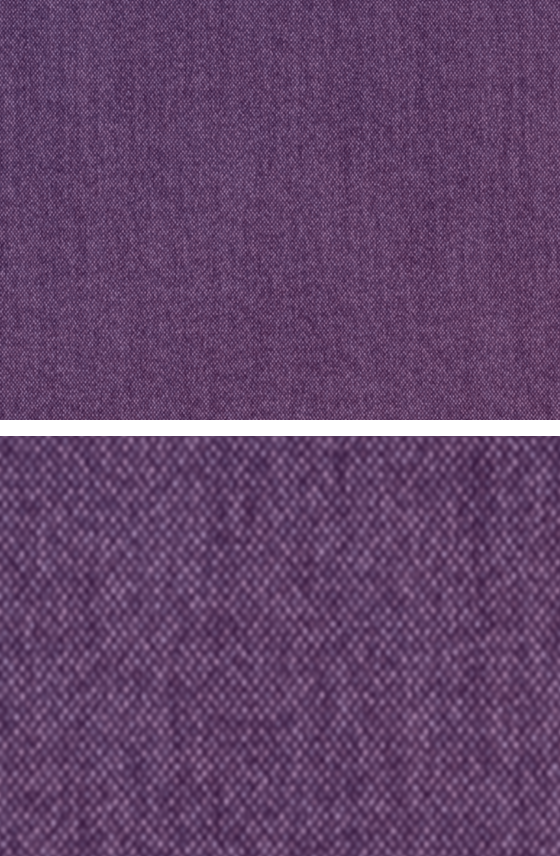
Top, the full canvas; bottom, a detail of the centre.
A Shadertoy shader for this texture:

```glsl
// Plain-woven purple cloth: small pale thread crossings, upright ovals in
// staggered rows, drawn as soft bumps of random brightness over a dark ground,
// with fine fibre noise, faint thread streaks and a slow drift of hue.

#define CLOTH_COLOR   vec3(0.375, 0.253, 0.402)
#define WEAVE_COUNT   vec2(113.0, 178.0)  // columns and rows per canvas height
#define GRAIN_SIZE    vec2(0.22, 0.42)    // bump radius in columns and rows
#define GRAIN_JITTER  0.07
#define GRAIN_SPREAD  0.7                 // brightness range between grains
#define WEAVE_GAIN    0.245
#define FIBRE_GAIN    0.10
#define STREAK_GAIN   0.040
#define HUE_SHIFT     0.032
#define WARP_AMOUNT   0.25                // bending of threads, in columns

const float TAU = 6.2831853;

float hash(vec2 p) {
    return fract(sin(dot(p, vec2(127.1, 311.7))) * 43758.5453);
}

float noise(vec2 p) {
    vec2 cell = floor(p);
    vec2 f = fract(p);
    f = f * f * (3.0 - 2.0 * f);
    float low = mix(hash(cell), hash(cell + vec2(1.0, 0.0)), f.x);
    float high = mix(hash(cell + vec2(0.0, 1.0)), hash(cell + vec2(1.0, 1.0)), f.x);
    return mix(low, high, f.y);
}

// Sum of the nearby grains: x is brightness, y is a random warm/cool tint.
vec2 weave(vec2 p) {
    vec2 sum = vec2(0.0);
    float baseRow = floor(p.y + 0.5);
    for (int j = -2; j <= 2; j++) {
        float row = baseRow + float(j);
        float stagger = 0.5 * mod(row, 2.0);
        float baseColumn = floor(p.x - stagger + 0.5);
        for (int i = -1; i <= 1; i++) {
            vec2 id = vec2(baseColumn + float(i), row);
            vec2 jitter = vec2(hash(id + 17.3), hash(id + 41.9)) - 0.5;
            vec2 center = id + vec2(stagger, 0.0) + 2.0 * GRAIN_JITTER * jitter;
            vec2 d = (p - center) / GRAIN_SIZE;
            float bump = exp(-0.5 * dot(d, d));
            float brightness = 1.0 + GRAIN_SPREAD * (hash(id) - 0.5);
            sum += bump * vec2(brightness, hash(id + 73.7) - 0.5);
        }
    }
    return sum;
}

void mainImage(out vec4 fragColor, in vec2 fragCoord) {
    vec2 uv = fragCoord / iResolution.xy;
    vec2 p = fragCoord / iResolution.y;

    // Slightly bent threads
    vec2 bend = vec2(noise(p * 9.0), noise(p * 9.0 + 31.7)) - 0.5;
    vec2 grain = weave(p * WEAVE_COUNT + 2.0 * WARP_AMOUNT * bend);

    // Brightness, centred on the mean coverage of the grains
    float coverage = TAU * GRAIN_SIZE.x * GRAIN_SIZE.y;
    float tone = WEAVE_GAIN * (grain.x - coverage);
    tone += FIBRE_GAIN * (noise(p * vec2(290.0, 230.0) + 11.0) - 0.5);
    tone += STREAK_GAIN * (noise(p * vec2(70.0, 5.0)) - 0.5);
    tone += 0.5 * STREAK_GAIN * (noise(p * vec2(6.0, 60.0) + 53.0) - 0.5);
    tone += 0.4 * STREAK_GAIN * (noise(p * 4.0 + 5.0) - 0.5);

    // Cooler at the upper left, warmer at the lower right
    float warmth = grain.y + 0.3 * (noise(p * 25.0 + 90.0) - 0.5);
    warmth += 0.4 * (uv.x - uv.y);
    vec3 color = CLOTH_COLOR + tone + HUE_SHIFT * warmth * vec3(0.7, -0.3, -0.6);

    fragColor = vec4(clamp(color, 0.0, 1.0), 1.0);
}
```
